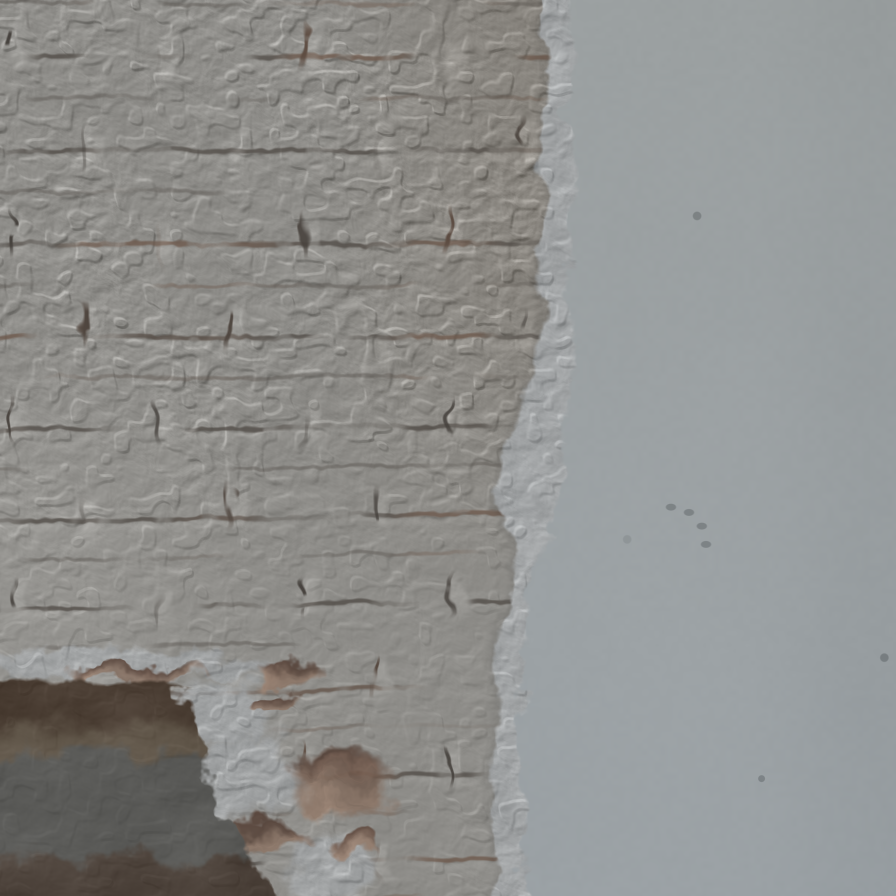
Reproduce this texture procedurally as a WebGL 1 fragment shader.

```glsl
precision highp float;
// Rough mortared brickwork with a broken hole, beside a smooth plaster wall.
uniform vec2 u_resolution;

float hash(vec2 p) {
  vec3 q = fract(p.xyx * vec3(0.1031, 0.103, 0.0973));
  q += dot(q, q.yzx + 33.33);
  return fract((q.x + q.y) * q.z);
}

float noise(vec2 p) {
  vec2 i = floor(p), f = fract(p);
  f = f * f * (3.0 - 2.0 * f);
  return mix(mix(hash(i), hash(i + vec2(1, 0)), f.x),
             mix(hash(i + vec2(0, 1)), hash(i + vec2(1, 1)), f.x), f.y);
}

float fbm(vec2 p) {
  float sum = 0.0, amp = 0.5;
  for (int i = 0; i < 4; i++) {
    sum += amp * noise(p);
    p = p * 2.03 + 17.3;
    amp *= 0.5;
  }
  return sum;
}

// Height of the smeared mortar: small lumps with scattered blobs.
float relief(vec2 p) {
  vec2 q = p + 0.008 * vec2(noise(p * 50.0), noise(p * 50.0 + 9.0));
  return fbm(q * vec2(60, 80)) + 0.4 * smoothstep(0.55, 0.75, noise(q * vec2(65, 85) + 50.0));
}

float blob(vec2 p, vec2 center, vec2 radius) {
  return 1.0 - smoothstep(0.75, 1.15, length((p - center) / radius));
}

// Clay pocket: shadowed under its upper lip, lit on its floor.
vec3 clayPocket(vec3 col, vec2 p, vec2 center, vec2 radius) {
  float lip = smoothstep(-0.6, 0.9, (p.y - center.y) / radius.y);
  vec3 clay = mix(vec3(0.57, 0.48, 0.42), vec3(0.35, 0.27, 0.23), lip);
  clay *= 0.8 + 0.42 * fbm(p * vec2(30, 70));
  return mix(col, clay, 0.9 * blob(p, center, radius));
}

vec3 brickwork(vec2 p, float light) {
  float patches = fbm(p * 9.0);
  vec3 col = mix(vec3(0.545, 0.54, 0.525), vec3(0.575, 0.57, 0.555), patches);
  col -= vec3(0.025, 0.035, 0.045) * smoothstep(0.3, 0.62, p.x) * smoothstep(0.25, 0.75, p.y);
  col += 0.025 * smoothstep(0.3, 0.0, p.x) * smoothstep(0.7, 0.4, p.y);
  col += light * mix(0.5, 1.0, smoothstep(0.3, 0.6, p.y)) * (0.5 + patches);

  // Courses: about ten rows, slightly uneven and tilted.
  float t = (0.9375 - p.y) * 10.0;
  t -= 0.15 * sin(t * 0.349) + 0.2 * (0.3 - p.x) * smoothstep(3.5, 5.5, t);
  t += 0.05 * (noise(p * vec2(30, 9)) - 0.5) + 0.03 * (noise(p * 120.0) - 0.5);
  float row = floor(t + 0.5), d = t - row;
  float worn = smoothstep(0.15, 0.5, noise(vec2(p.x * 16.0, row * 7.3)));
  worn *= 0.5 + 0.5 * smoothstep(0.2, 0.5, noise(p * 60.0));
  float bed = (1.0 - smoothstep(0.008, 0.04, abs(d))) * worn;
  float groove = 1.0 - smoothstep(0.005, 0.035, abs(fract(t) - 0.44));
  groove *= smoothstep(0.4, 0.7, noise(vec2(p.x * 14.0, floor(t) * 5.7 + 3.0)));
  float rust = smoothstep(0.5, 0.8, noise(vec2(p.x * 8.0, row * 3.1 + 40.0)));
  vec3 joint = mix(vec3(0.32, 0.3, 0.28), vec3(0.43, 0.35, 0.3), rust);
  col += 0.03 * worn * (smoothstep(0.03, 0.06, d) - smoothstep(0.06, 0.16, d));
  col = mix(col, joint, 0.8 * bed + 0.4 * groove);

  // Upright joints, staggered every other course.
  float s = (p.x - 0.013 - 0.081 * mod(row, 2.0)) / 0.163 + 0.09 * (noise(p * 60.0) - 0.5);
  float column = floor(s + 0.5), chance = hash(vec2(column + 5.0, row + 11.0));
  float x = s - column, reach = 1.0 - smoothstep(0.1, 0.3, abs(d + 0.3 * (chance - 0.4)));
  col += 0.05 * reach * (1.0 - smoothstep(0.02, 0.08, abs(x - 0.05)));
  float upright = reach * (1.0 - smoothstep(0.005, 0.026, abs(x)));
  return mix(col, joint * 0.85, upright * smoothstep(0.1, 0.9, chance) * smoothstep(0.2, 0.5, noise(p * 70.0)));
}

vec3 smoothWall(vec2 p) {
  vec3 col = mix(vec3(0.61, 0.635, 0.65), vec3(0.61, 0.63, 0.633), p.y);
  col += 0.018 * (fbm(p * 4.0) - 0.5) + 0.008 * (noise(p * 150.0) - 0.5) - 0.015 * smoothstep(0.82, 1.0, p.x);
  // Arc of small chips, then lone specks.
  float marks = blob(p, vec2(0.778, 0.759), vec2(0.005)) + blob(p, vec2(0.987, 0.266), vec2(0.005));
  for (int i = 0; i < 4; i++) {
    float a = 1.55 - 0.53 * float(i);
    marks += blob(p, vec2(0.748, 0.394) + 0.04 * vec2(cos(a), sin(a)), vec2(0.006, 0.004));
  }
  marks += blob(p, vec2(0.85, 0.131), vec2(0.004)) + 0.4 * blob(p, vec2(0.7, 0.398), vec2(0.005));
  return col - 0.12 * marks;
}

void main() {
  vec2 p = gl_FragCoord.xy / u_resolution;
  vec2 wobble = vec2(fbm(p * 32.0), fbm(p * 32.0 + 31.0)) - 0.47;
  float light = 0.27 * (relief(p) - relief(p + vec2(-0.002, 0.003)));
  vec3 col = brickwork(p, light);
  vec3 flake = vec3(0.635, 0.645, 0.65) + 0.8 * light + 0.1 * wobble.x;

  // Chipped plaster edge between brickwork and smooth wall.
  float inner = mix(0.553, 0.606, smoothstep(0.43, 0.63, p.y)) + 0.022 * exp(-pow((p.y - 0.37) / 0.06, 2.0));
  inner += 0.035 * wobble.x;
  float outer = mix(0.583, 0.636, smoothstep(0.25, 0.6, p.y)) + 0.05 * wobble.y;
  col *= 1.0 - 0.08 * smoothstep(inner - 0.012, inner, p.x);
  col = mix(col, flake, smoothstep(inner - 0.003, inner + 0.003, p.x));
  col = mix(col, smoothWall(p), smoothstep(outer - 0.003, outer + 0.004, p.x));

  // Pale flakes and clay pockets around the hole.
  vec2 q = p + 0.05 * wobble;
  float pale = max(blob(q, vec2(0.27, 0.135), vec2(0.068, 0.05)), blob(q, vec2(0.37, 0.03), vec2(0.05)));
  pale = max(pale, max(blob(q, vec2(0.25, 0.205), vec2(0.055, 0.035)), blob(q, vec2(0.13, 0.254), vec2(0.18, 0.018))));
  col = mix(col, flake, 0.9 * pale);
  col = clayPocket(col, q, vec2(0.378, 0.128), vec2(0.058, 0.034));
  col = clayPocket(col, q, vec2(0.315, 0.248), vec2(0.037, 0.014));
  col = clayPocket(col, q, vec2(0.285, 0.068), vec2(0.062, 0.016));
  col = clayPocket(col, q, vec2(0.407, 0.06), vec2(0.024, 0.014));
  col = clayPocket(col, q, vec2(0.31, 0.217), vec2(0.032, 0.009));
  col = clayPocket(col, q, vec2(0.15, 0.246), vec2(0.07, 0.01));

  // Hole: brown lintel above, grey back wall, brown rubble below.
  float side = 0.203 + 0.11 * pow(clamp(1.0 - p.y / 0.24, 0.0, 1.0), 1.6);
  float inside = min(side - q.x, 0.243 - 0.03 * p.x - p.y + 0.02 * wobble.y);
  vec3 back = mix(vec3(0.31, 0.27, 0.24), vec3(0.35, 0.35, 0.34), smoothstep(0.035, 0.05, q.y));
  back = mix(back, vec3(0.38, 0.34, 0.29), smoothstep(0.155, 0.17, q.y));
  back = mix(back, vec3(0.29, 0.24, 0.2), smoothstep(0.175, 0.205, q.y));
  back += 0.1 * (fbm(p * vec2(14, 24)) - 0.47) + 0.2 * light;
  gl_FragColor = vec4(mix(col, back, smoothstep(-0.003, 0.003, inside)), 1.0);
}
```
